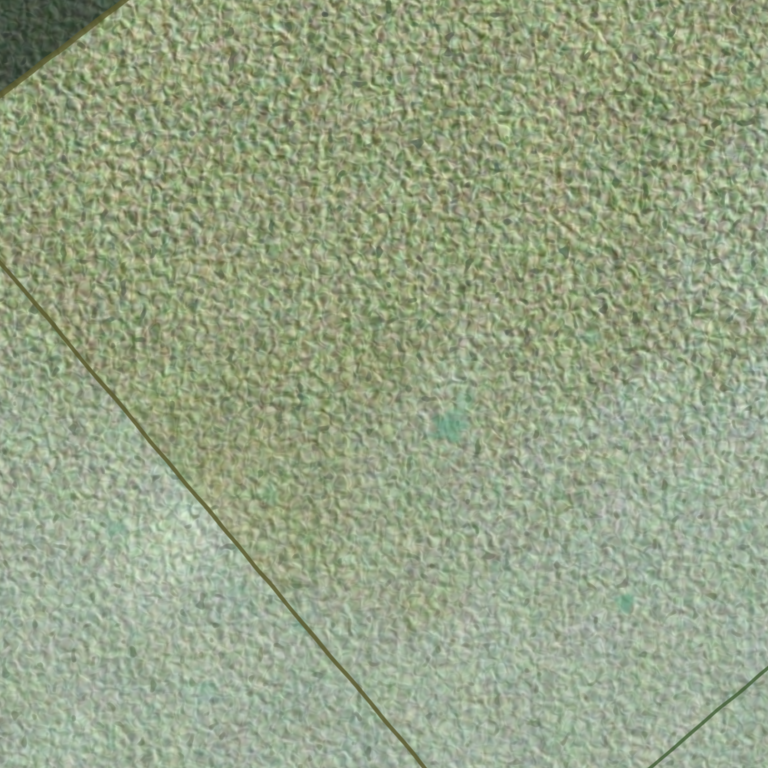
Reproduce this texture procedurally as a Shadertoy shader.

```glsl
// Weathered, speckled stone slabs seen at a slant, split by thin dirty joints.
// Warped gradient noise, lit as relief, gives the grain; broad noise gives
// stains and tints; signed distances to lines place the joints and slabs.

const vec3 OLIVE = vec3(0.575, 0.615, 0.475);
const vec3 SAGE = vec3(0.625, 0.685, 0.605);
const vec3 SHADE = vec3(0.27, 0.32, 0.26);
const vec3 FLECK = vec3(0.31, 0.36, 0.26);
const vec3 TEAL = vec3(0.32, 0.62, 0.50);
const vec3 JOINT_BROWN = vec3(0.35, 0.35, 0.18);
const vec3 JOINT_GREEN = vec3(0.25, 0.36, 0.20);

// Unit gradient from an integer hash of the lattice cell
vec2 cellGradient(vec2 cell) {
    uvec2 q = uvec2(ivec2(cell)) * uvec2(1597u, 3812u + 1u);
    uint h = (q.x ^ (q.y * 7919u)) * 747797u;
    h = (h ^ (h >> 15)) * 277803u;
    h ^= h >> 13;
    float angle = float(h & 65535u) * 6.28319 / 65536.0;
    return vec2(cos(angle), sin(angle));
}

// Gradient noise, roughly -1 to 1
float gradientNoise(vec2 p) {
    vec2 i = floor(p), f = p - i;
    vec2 u = f * f * f * (f * (f * 6.0 - 15.0) + 10.0);
    vec2 e = vec2(1.0, 0.0);
    float a = dot(cellGradient(i), f);
    float b = dot(cellGradient(i + e.xy), f - e.xy);
    float c = dot(cellGradient(i + e.yx), f - e.yx);
    float d = dot(cellGradient(i + e.xx), f - e.xx);
    return 1.5 * mix(mix(a, b, u.x), mix(c, d, u.x), u.y);
}

float fractalNoise(vec2 p) {
    float sum = 0.0, gain = 0.55;
    for (int i = 0; i < 4; i++) {
        sum += gain * gradientNoise(p);
        p = mat2(0.8, 0.6, -0.6, 0.8) * p * 2.03 + 17.3;
        gain *= 0.5;
    }
    return sum;
}

// Three independent noises, used as a colour shift
vec3 tintNoise(vec2 p) {
    return vec3(gradientNoise(p), gradientNoise(p + 41.7), gradientNoise(p + 83.1));
}

// Signed distance to the line a-b, positive on its left
float lineSide(vec2 p, vec2 a, vec2 b) {
    vec2 d = normalize(b - a), q = p - a;
    return d.x * q.y - d.y * q.x;
}

// Coverage of a stroke, with edges softened over one pixel
float stroke(float dist, float halfWidth, float pixel) {
    return 1.0 - smoothstep(halfWidth - pixel, halfWidth + pixel, abs(dist));
}

// Soft round stain with a ragged outline
float blot(vec2 p, vec2 centre, float radius) {
    float ragged = length(p - centre) / radius + 0.5 * gradientNoise(p * 70.0);
    return 1.0 - smoothstep(0.2, 1.3, ragged);
}

// Worm-like grain, lit along a diagonal
float grainRelief(vec2 p, float frequency) {
    vec2 q = p * frequency;
    q += 0.6 * vec2(gradientNoise(q * 0.6 + 9.2), gradientNoise(q * 0.6 + 31.4));
    vec2 light = vec2(0.24, 0.17);
    return gradientNoise(q + light) - gradientNoise(q - light);
}

void mainImage(out vec4 fragColor, in vec2 fragCoord) {
    vec2 p = fragCoord / iResolution.y;
    float pixel = 1.0 / iResolution.y;
    float wobble = 0.0012 * gradientNoise(p * 22.0);

    // Slab borders and the faint seam across the main slab
    float longJoint = lineSide(p, vec2(0.0, 0.659), vec2(0.553, 0.0)) + wobble;
    float cornerJoint = lineSide(p, vec2(0.0, 0.876), vec2(0.163, 1.0)) + wobble;
    float lowJoint = lineSide(p, vec2(0.846, 0.0), vec2(1.0, 0.130)) + wobble;
    float seam = lineSide(p, vec2(0.456, 0.10), vec2(1.0, 0.55));
    float mainSlab = smoothstep(-0.004, 0.004, longJoint);

    // Broad stains: olive above the seam, paler and greyer below
    float cloud = fractalNoise(p * 4.5);
    float rightOlive = smoothstep(-0.03, 0.32, seam + 0.24 * cloud);
    float leftOlive = smoothstep(0.25, 0.75, p.y + 0.25 * cloud);
    vec3 color = mix(SAGE, OLIVE, mix(leftOlive, rightOlive, mainSlab));
    color += 0.05 * fractalNoise(p * 9.0 + 5.0);
    color += 0.07 * exp(-110.0 * dot(p - vec2(0.22, 0.29), p - vec2(0.22, 0.29)));
    float seamDirt = exp(-pow((seam - 0.015) / 0.025, 2.0)) * mainSlab;
    color -= vec3(0.035, 0.045, 0.06) * seamDirt * (0.7 + cloud);

    // Grain, coarser in contrast toward the top
    float strength = mix(0.65, 1.1, smoothstep(0.1, 0.85, p.y + 0.2 * cloud));
    float grain = 0.15 * grainRelief(p, 88.0) + 0.08 * grainRelief(p + 3.7, 150.0);
    color += strength * grain;
    float fleckNoise = gradientNoise(p * 78.0 + 12.0) + 0.35 * gradientNoise(p * 35.0);
    color = mix(color, FLECK, 0.6 * strength * smoothstep(0.42, 0.85, fleckNoise));

    // Mineral tints and teal stains
    color += 0.045 * strength * tintNoise(p * 72.0) + 0.02 * tintNoise(p * 16.0);
    float teal = smoothstep(0.55, 0.95, gradientNoise(p * 24.0 + 60.0));
    teal = max(teal * 0.5, blot(p, vec2(0.586, 0.443), 0.024));
    teal = max(teal, blot(p, vec2(0.814, 0.214), 0.014));
    color = mix(color, TEAL, 0.5 * teal);

    // Shaded corner slab, then the joints
    color = mix(color, SHADE + 0.45 * (color - OLIVE), smoothstep(-0.003, 0.004, cornerJoint));
    color = mix(color, JOINT_BROWN, 0.85 * stroke(longJoint, 0.0026, pixel));
    color = mix(color, JOINT_BROWN, 0.8 * stroke(cornerJoint, 0.0036, pixel));
    color = mix(color, JOINT_GREEN, 0.8 * stroke(lowJoint, 0.0022, pixel));
    fragColor = vec4(clamp(color, 0.0, 1.0), 1.0);
}
```
